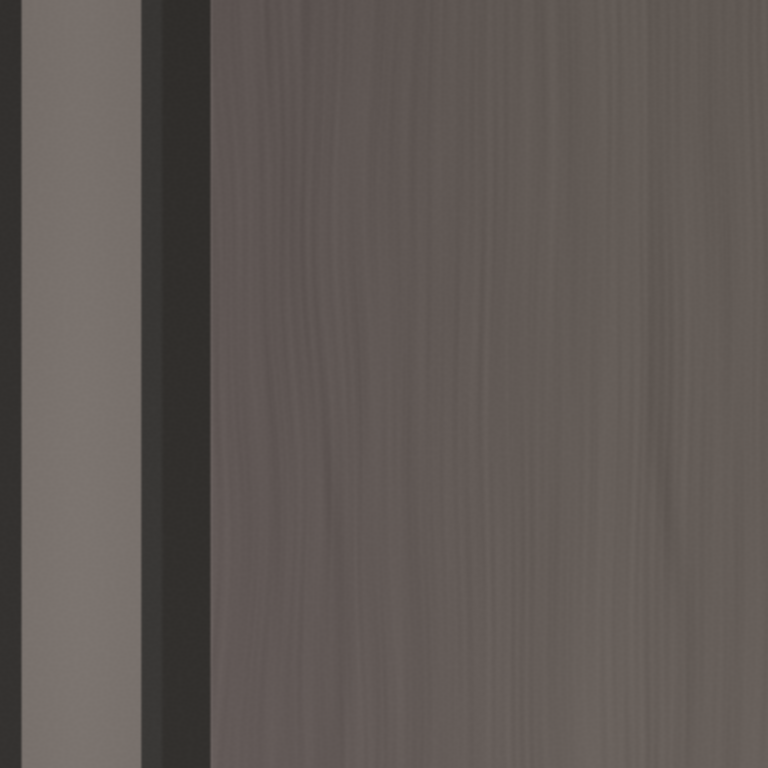
Give the GLSL for this texture, as a WebGL 1 fragment shader.

```glsl
precision highp float;
// Brown wood panel with vertical grain beside a pale strip and dark grooves.
uniform vec2 u_resolution;

vec2 hash2(vec2 p) {
  vec3 q = fract(p.xyx * vec3(0.1031, 0.103, 0.0973));
  q += dot(q, q.yzx + 33.33);
  return fract((q.xx + q.yz) * q.zy);
}

// Distance to the nearest scattered cell centre.
float cellular(vec2 p) {
  vec2 cell = floor(p), local = fract(p);
  float nearest = 2.0;
  for (int j = -1; j <= 1; j++) {
    for (int i = -1; i <= 1; i++) {
      vec2 o = vec2(float(i), float(j));
      nearest = min(nearest, length(o + hash2(cell + o) - local));
    }
  }
  return nearest;
}

float edge(float x, float at, float soft) {
  return smoothstep(at - soft, at + soft, x);
}

// Soft vertical vein of the given half width.
float vein(float x, float centre, float width) {
  float d = (x - centre) / width;
  return exp(-d * d);
}

vec3 woodColor(vec2 uv) {
  vec3 color = mix(vec3(0.375, 0.341, 0.330), vec3(0.392, 0.363, 0.342),
                   smoothstep(0.28, 0.85, uv.x));
  color += mix(vec3(0.012, 0.011, 0.013), vec3(-0.014, -0.013, -0.012), uv.y);

  // Gentle sideways drift of the fibres, stronger at the left.
  float drift = 0.007 * sin(uv.y * 5.0 + uv.x * 9.0)
              + 0.003 * sin(uv.y * 13.0 - uv.x * 17.0);
  float x = uv.x + drift * mix(1.3, 0.45, smoothstep(0.35, 0.6, uv.x));

  // Fine and broad fibres from stretched cells.
  float grain = 0.018 * (cellular(vec2(x * 110.0, uv.y * 2.2)) - 0.45)
              + 0.016 * (cellular(vec2(x * 42.0 + 7.0, uv.y * 1.4)) - 0.45);

  // Close parallel lines, fading in and out across the panel.
  float lines = sin(x * 430.0 + 2.0 * sin(x * 37.0)) * (0.5 + 0.5 * sin(x * 31.0 + uv.y * 2.0));
  grain += 0.006 * lines;

  // Long darker veins that bend toward the bottom.
  float bend = smoothstep(0.5, 0.1, uv.y);
  grain -= 0.021 * vein(uv.x, 0.853 + 0.045 * bend, 0.014) * (0.55 + 0.45 * sin(uv.y * 7.0 - 1.5));
  grain -= 0.013 * vein(uv.x, 0.405 + 0.028 * bend + 0.02 * sin(uv.y * 6.0), 0.012);
  grain -= 0.012 * vein(uv.x, 0.355 + 0.012 * sin(uv.y * 5.0 + 1.0), 0.010);
  grain -= 0.010 * vein(x, 0.540, 0.008);
  grain += 0.010 * vein(uv.x, 0.800, 0.030);
  return color + grain * vec3(1.0, 0.98, 0.95);
}

void main() {
  vec2 uv = gl_FragCoord.xy / u_resolution;
  float soft = max(0.0025, 0.75 / u_resolution.x);

  // Pale strip, a little brighter toward its middle.
  vec3 strip = vec3(0.465, 0.436, 0.417) + 0.012 * vein(uv.x, 0.105, 0.05);
  strip += 0.008 * sin(uv.y * 4.0 + 0.5);

  // Grooves: a lit side wall, then a deeper shadow.
  vec3 groove = mix(vec3(0.222, 0.215, 0.207), vec3(0.193, 0.184, 0.174),
                    edge(uv.x, 0.211, 0.004));
  groove = mix(vec3(0.202, 0.193, 0.185), groove, edge(uv.x, 0.1, 0.01));
  groove += 0.010 * (0.5 - uv.y);

  vec3 color = mix(groove, strip, edge(uv.x, 0.028, soft));
  color = mix(color, groove, edge(uv.x, 0.184, soft));
  color = mix(color, woodColor(uv), edge(uv.x, 0.274, soft));

  // Thin highlight on the panel edge and faint surface mottling.
  color += 0.025 * vein(uv.x, 0.276, 0.002);
  color += 0.010 * (cellular(uv * vec2(150.0, 190.0)) - 0.45);
  gl_FragColor = vec4(color, 1.0);
}
```
